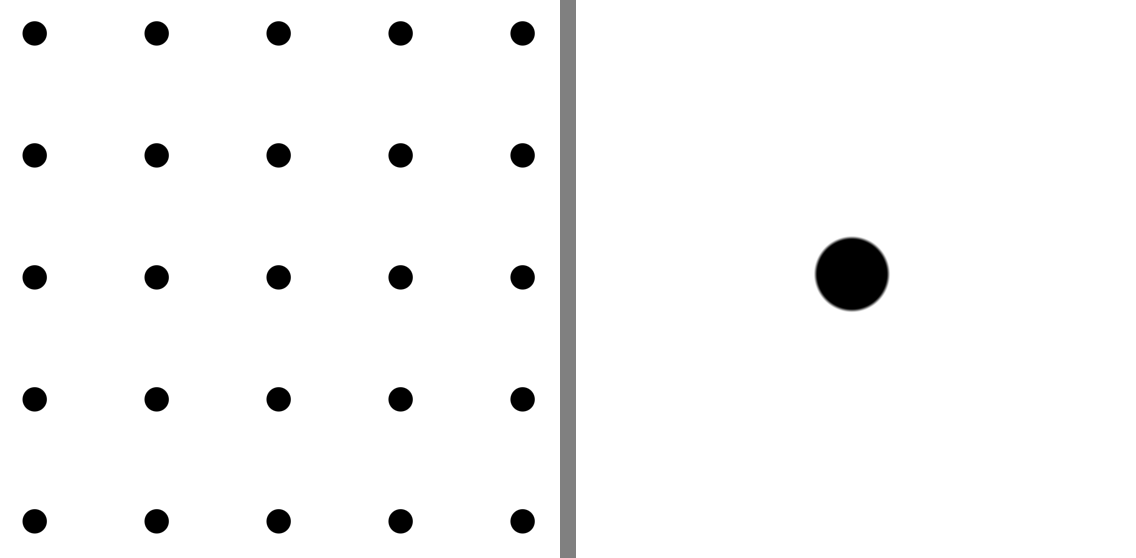
Left: the whole. Right: its middle third, enlarged.
Reproduce this pattern procedurally as a WebGL 1 fragment shader.

```glsl
precision highp float;

uniform vec2 u_resolution;

// Lengths are fractions of the canvas's shorter side.
const float SPACING = 0.2186;
const float DOT_RADIUS = 0.0218;
const float EDGE_SOFTNESS = 0.0013;
const float DOTS_EACH_SIDE = 2.0; // dots on either side of the central one
const vec2 GRID_OFFSET = vec2(-0.0024, 0.0029);
const vec3 PAPER_COLOR = vec3(1.0);
const vec3 DOT_COLOR = vec3(0.0);

// Signed distance to the nearest dot of the finite square grid.
float dotGridDistance(vec2 p) {
  vec2 cell = floor(p / SPACING + 0.5);
  cell = clamp(cell, -DOTS_EACH_SIDE, DOTS_EACH_SIDE);
  return length(p - cell * SPACING) - DOT_RADIUS;
}

void main() {
  // Centred coordinates, with an even scale on both axes
  float side = min(u_resolution.x, u_resolution.y);
  vec2 p = (gl_FragCoord.xy - 0.5 * u_resolution) / side - GRID_OFFSET;

  // Dots with a soft edge at least one pixel wide
  float edge = max(EDGE_SOFTNESS, 0.75 / side);
  float paper = smoothstep(-edge, edge, dotGridDistance(p));

  gl_FragColor = vec4(mix(DOT_COLOR, PAPER_COLOR, paper), 1.0);
}
```
